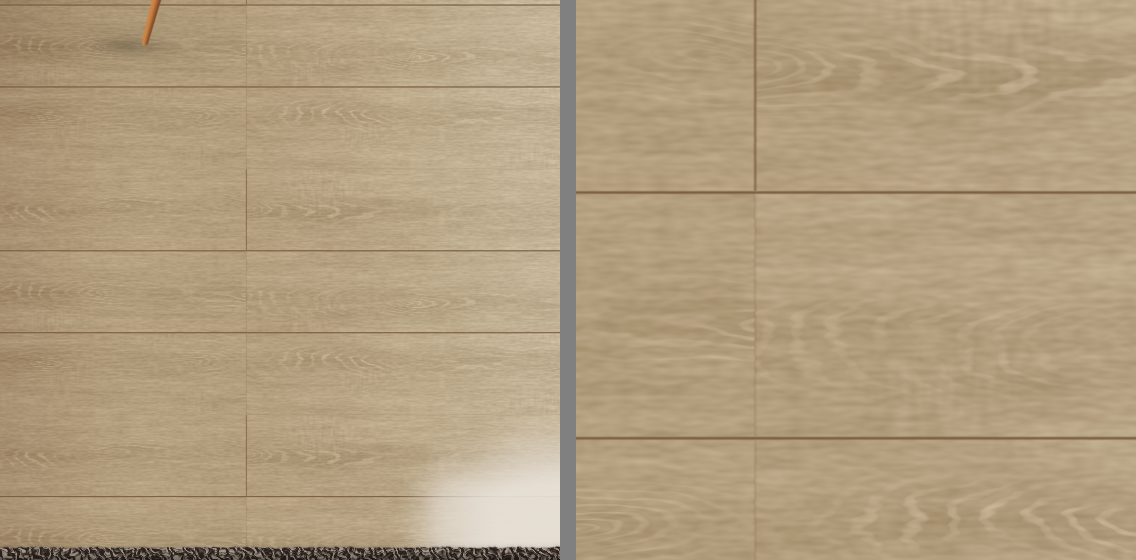
Left, the full canvas; right, a detail of the centre.
This texture is drawn by a WebGL 2 fragment shader. Its source:

```glsl
#version 300 es
precision highp float;
// Oak plank floor: three plank rows repeat down the canvas, two planks across.
// Growth rings are level sets around two hearts per plank, over stretched
// gradient noise; daylight, a sun patch, a chair leg and a rug edge lie on top.
uniform vec2 u_resolution;
out vec4 fragColor;

vec2 gradientAt(vec2 cell) {
  vec3 h = fract(cell.xyx * vec3(0.1031, 0.1030, 0.0973));
  h += dot(h, h.yzx + 33.33);
  float angle = 6.2832 * fract((h.x + h.y) * h.z);
  return vec2(cos(angle), sin(angle));
}

// Gradient noise, roughly -0.7 to 0.7
float noise(vec2 p) {
  vec2 i = floor(p), f = fract(p);
  vec2 w = f * f * f * (f * (f * 6.0 - 15.0) + 10.0);
  float a = dot(gradientAt(i), f);
  float b = dot(gradientAt(i + vec2(1, 0)), f - vec2(1, 0));
  float c = dot(gradientAt(i + vec2(0, 1)), f - vec2(0, 1));
  float d = dot(gradientAt(i + vec2(1, 1)), f - vec2(1, 1));
  return mix(mix(a, b, w.x), mix(c, d, w.x), w.y);
}

// Per plank: x of both ring hearts, and their depth below the plank's top edge
const vec3 HEARTS[6] = vec3[6](
  vec3(0.20, 0.47, 0.52), vec3(0.73, 1.10, 0.62),
  vec3(0.07, 0.33, 0.36), vec3(0.75, 0.95, 0.36),
  vec3(0.19, 0.42, 0.47), vec3(0.42, 1.04, 0.52));

const float PLANK = 0.1463;
const float JOINT = 0.44;

// Brightness change from the grain; p is (canvas x, depth inside the plank)
float woodGrain(vec2 p, int plank) {
  vec3 heart = HEARTS[plank];
  vec2 q = p + float(plank) * vec2(3.7, 5.3);
  float dy = p.y - heart.z * PLANK + 0.012 * noise(q * vec2(8.0, 12.0));
  float r1 = length(vec2((p.x - heart.x) / 5.0, dy));
  float r2 = length(vec2((p.x - heart.y) / 5.0, dy));
  float rings = sqrt(r1 * r2) + 0.004 * noise(q * vec2(18.0, 60.0));
  rings += 0.0012 * noise(q * vec2(70.0, 260.0));
  float wave = sin(6.2832 * rings / 0.0054);
  float band = exp(-dy * dy / 0.0005);
  float patches = smoothstep(-0.25, 0.35, noise(q * vec2(10.0, 25.0)));

  float grain = 0.032 * noise(q * vec2(3.0, 30.0));
  grain += 0.032 * noise(q * vec2(8.0, 100.0));
  grain += 0.040 * noise(q * vec2(30.0, 250.0));
  grain += 0.042 * noise(q * vec2(95.0, 330.0));
  grain -= 0.026 * band;
  grain += band * (0.2 + 0.8 * patches) * (0.070 * smoothstep(0.2, 1.0, wave) - 0.014);
  // Saw marks across the grain, in patches
  float sawn = smoothstep(0.12, 0.5, noise(q * vec2(6.0, 14.0) + 9.0));
  return grain + 0.035 * sawn * noise(q * vec2(190.0, 45.0));
}

float seam(float dist, float pixel) {
  return 1.0 - smoothstep(0.0, 0.0013 + 0.5 * pixel, abs(dist));
}

vec3 rug(vec2 p) {
  vec2 warp = vec2(noise(p * 75.0), noise(p * 75.0 + 40.0));
  float loops = sin(p.x * 420.0 + p.y * 260.0 + 7.0 * warp.x);
  float strands = sin(p.y * 700.0 + 9.0 * warp.y + 3.0 * loops);
  float light = 0.55 + 0.3 * loops + 0.2 * strands + 0.35 * noise(p * 160.0);
  vec3 yarn = mix(vec3(0.15, 0.12, 0.105), vec3(0.60, 0.55, 0.50), smoothstep(0.25, 1.1, light));
  return yarn * mix(0.8, 1.1, smoothstep(0.0, 0.016, p.y));
}

void main() {
  vec2 uv = gl_FragCoord.xy / u_resolution;
  float pixel = 1.0 / min(u_resolution.x, u_resolution.y);

  // Plank layout
  float rows = (0.991 - uv.y) / PLANK;
  int kind = int(mod(floor(rows), 3.0));
  int plank = kind * 2 + (uv.x > JOINT ? 1 : 0);

  // Daylight grows toward the right
  vec3 color = mix(vec3(0.645, 0.55, 0.43), vec3(0.705, 0.625, 0.495), smoothstep(-0.08, 0.25, uv.x));
  color = mix(color, vec3(0.775, 0.71, 0.60), smoothstep(0.45, 1.15, uv.x + 0.08 * uv.y));
  color -= 0.05 * smoothstep(0.75, 1.0, uv.y) * (1.0 - smoothstep(0.1, 0.6, uv.x));

  // Wood
  float grain = woodGrain(vec2(uv.x, fract(rows) * PLANK), plank);
  color += grain * vec3(1.0, 1.08, 1.15);

  // Seams: every third row edge is nearly closed, as is most of the butt joint
  float edge = floor(rows + 0.5);
  float rowSeam = seam((rows - edge) * PLANK, pixel) * (mod(edge, 3.0) == 2.0 ? 0.06 : 0.85);
  float buttSeam = seam(uv.x - JOINT, pixel) * (kind == 2 ? 0.6 : 0.15);
  color = mix(color, vec3(0.45, 0.335, 0.215), max(rowSeam, buttSeam));

  // Sun patch, hazy on its left and brightest at the lower right
  float sunTop = 0.165 + 0.22 * (uv.x - 0.74) + 0.02 * noise(uv * 9.0);
  float sun = smoothstep(0.70, 0.80, uv.x) * (1.0 - smoothstep(sunTop - 0.09, sunTop + 0.055, uv.y));
  color = mix(color, vec3(0.91, 0.885, 0.85), sun * mix(0.6, 0.92, smoothstep(0.74, 0.9, uv.x)));

  // Chair leg and its shadow
  vec2 foot = vec2(0.259, 0.924), axis = vec2(0.0235, 0.088);
  vec2 shade = (uv - foot + vec2(0.03, 0.006)) / vec2(0.055, 0.016);
  color *= 1.0 - 0.17 * exp(-dot(shade, shade));
  float along = clamp(dot(uv - foot, axis) / dot(axis, axis), 0.0, 1.0);
  vec2 offset = uv - foot - along * axis;
  float radius = mix(0.0055, 0.0085, along);
  vec3 legColor = mix(vec3(0.80, 0.52, 0.28), vec3(0.50, 0.28, 0.13), smoothstep(-0.6, 1.0, offset.x / radius));
  color = mix(color, legColor, 1.0 - smoothstep(-pixel, pixel, length(offset) - radius));

  // Rug along the bottom
  float rugEdge = 0.0225 + 0.003 * noise(vec2(uv.x * 110.0, 2.5));
  color *= 1.0 - 0.15 * exp(-max(uv.y - rugEdge, 0.0) / 0.003);
  color = mix(color, rug(uv), 1.0 - smoothstep(-pixel, pixel, uv.y - rugEdge));

  fragColor = vec4(clamp(color, 0.0, 1.0), 1.0);
}
```
